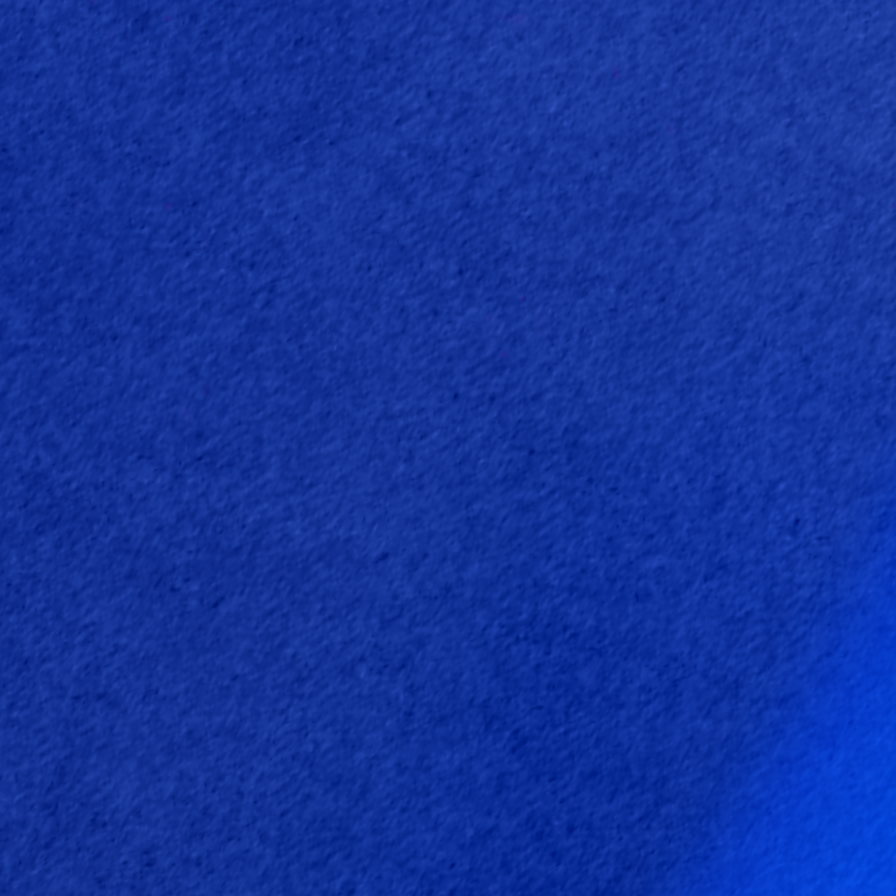
A Shadertoy shader for this texture:

```glsl
// Deep blue felted surface with a soft, brighter blue glow in the lower right corner.
// A soft noise nap lies under scattered short dashes, dark and pale, of random strength;
// broad noise with a few gradients varies the tone.

float hash(vec2 p) {
    return fract(sin(dot(p, vec2(127.1, 311.7))) * 43758.5453);
}

float noise(vec2 p) {
    vec2 i = floor(p), f = fract(p);
    f = f * f * (3.0 - 2.0 * f);
    return mix(mix(hash(i), hash(i + vec2(1, 0)), f.x),
               mix(hash(i + vec2(0, 1)), hash(i + vec2(1, 1)), f.x), f.y);
}

vec2 turn(vec2 p, float angle) {
    float c = cos(angle), s = sin(angle);
    return vec2(c * p.x + s * p.y, c * p.y - s * p.x);
}

// Soft nap height, centred on zero
float nap(vec2 p) {
    float h = 0.34 * noise(turn(p, 0.85) * vec2(65, 95));
    h += 0.36 * noise(turn(p + 3.7, 0.6) * vec2(115, 165));
    h += 0.30 * noise(turn(p + 8.1, 1.1) * vec2(190, 250));
    return h - 0.5;
}

// Short dashes jittered in a grid: most are faint, a few strongly dark or pale
float dashes(vec2 p, float scale) {
    vec2 g = p * scale, cell = floor(g);
    float sum = 0.0;
    for (int y = -1; y <= 1; y++)
    for (int x = -1; x <= 1; x++) {
        vec2 id = cell + vec2(x, y);
        vec2 centre = id + vec2(hash(id + 11.3), hash(id + 27.9));
        vec2 d = turn(g - centre, 0.85 + 1.6 * (hash(id + 41.7) - 0.5));
        d /= vec2(0.24 + 0.20 * hash(id + 5.1), 0.15 + 0.06 * hash(id + 63.2));
        float strength = 2.0 * hash(id + 77.7) - 1.0;
        sum += strength * abs(strength) * exp(-dot(d, d));
    }
    return sum;
}

void mainImage(out vec4 fragColor, in vec2 fragCoord) {
    vec2 uv = fragCoord / iResolution.xy;
    vec2 p = fragCoord / iResolution.y;

    // Nap with a little relief lit from the upper left
    float height = nap(p);
    float relief = height - nap(p + vec2(-0.0024, 0.0018));
    float grain = 0.75 * height + 0.45 * relief;

    // Dashes of two sizes, stronger in loose patches; the dark ones reach deeper
    float patches = 0.45 + 0.9 * smoothstep(0.3, 0.8, noise(p * 24.0 + 5.0));
    float specks = dashes(p, 72.0) + 0.85 * dashes(p + 4.3, 112.0);
    grain += 0.31 * patches * specks * (specks < 0.0 ? 1.15 : 0.9);

    // Broad tone: paler to the upper right, darker toward the glow
    float glowDistance = dot(uv - vec2(0.785, 0.0), vec2(0.872, -0.488));
    float shade = smoothstep(-0.6, -0.05, glowDistance) * (1.0 - smoothstep(0.35, 0.8, uv.y));
    float tone = 0.41 + 0.20 * (noise(p * 5.0) - 0.5) + 0.16 * (noise(p * 14.0 + 9.0) - 0.5);
    tone += 0.36 * smoothstep(0.7, 1.5, uv.x + 0.6 * uv.y) - 0.10 * shade;
    tone += 1.35 * grain;

    vec3 cloth = mix(vec3(0.036, 0.150, 0.530), vec3(0.138, 0.262, 0.667), tone);
    cloth += vec3(-0.032, -0.012, 0.028) * shade;

    // Very few faint violet tints in the upper part
    float violet = smoothstep(0.8, 1.0, noise(p * 48.0 + 17.0)) * smoothstep(0.45, 0.65, uv.y);
    violet *= smoothstep(0.6, 0.8, noise(p * 9.0 + 23.0));
    cloth += vec3(0.05, -0.03, 0.0) * violet;

    // Blurred edge of the bright corner
    float glow = smoothstep(-0.085, 0.05, glowDistance + 0.012 * (noise(p * 9.0) - 0.5));
    vec3 bright = mix(vec3(0.03, 0.225, 0.78), vec3(0.015, 0.265, 0.85),
                      smoothstep(0.01, 0.17, glowDistance));
    bright += vec3(0.06, 0.10, 0.12) * grain;

    fragColor = vec4(clamp(mix(cloth, bright, glow), 0.0, 1.0), 1.0);
}
```
